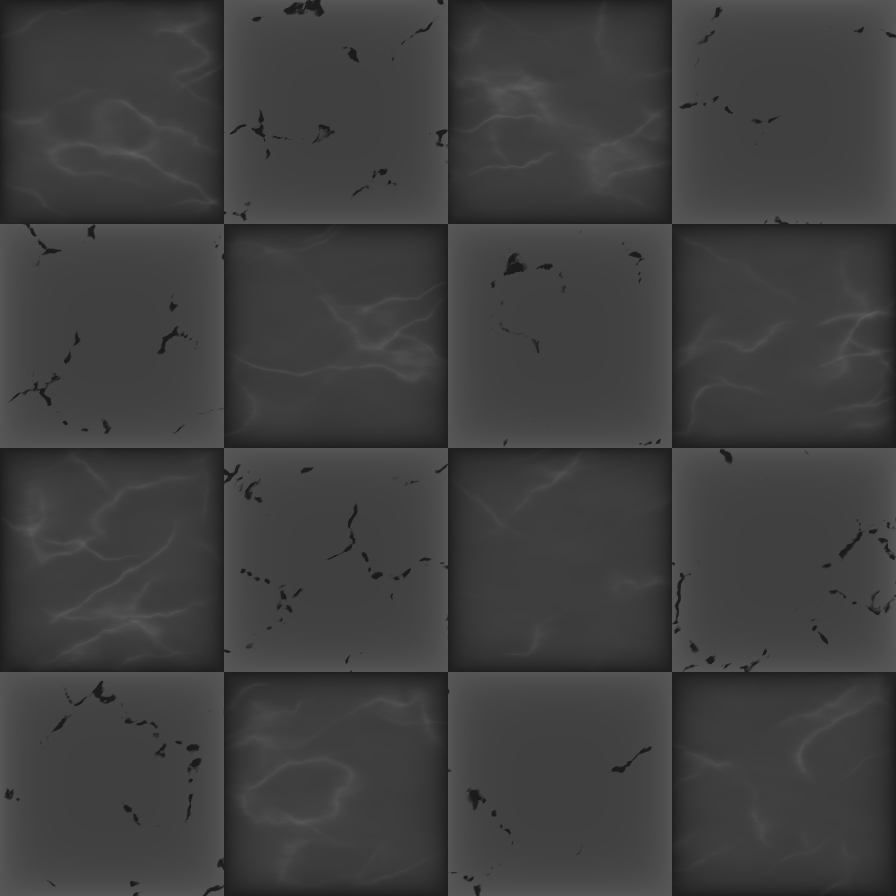
A three.js fragment shader for this pattern:

```glsl
#define TILES 4.0
#define BASE_GREY 0.25
#define RIM_LIGHT 0.09
#define RIM_DARK 0.125
#define RIM_LIGHT_WIDTH 0.08
#define RIM_DARK_WIDTH 0.06
#define CRACK_CELLS 2.7
#define CRACK_WIDTH 0.13
#define CRACK_GREY 0.09
#define VEIN_STRENGTH 0.07

varying vec2 vUv;

vec2 hash2(vec2 p) {
  vec3 h = fract(p.xyx * vec3(0.1031, 0.1030, 0.0973));
  h += dot(h, h.yzx + 33.33);
  return fract((h.xx + h.yz) * h.zy);
}

float noise(vec2 p) {
  vec2 i = floor(p), f = fract(p);
  f = f * f * (3.0 - 2.0 * f);
  float low = mix(hash2(i).x, hash2(i + vec2(1.0, 0.0)).x, f.x);
  float high = mix(hash2(i + vec2(0.0, 1.0)).x, hash2(i + 1.0).x, f.x);
  return mix(low, high, f.y);
}

float fbm(vec2 p) {
  float sum = 0.0, amp = 0.54;
  for (int i = 0; i < 3; i++) {
    sum += amp * noise(p);
    p = mat2(1.6, 1.2, -1.2, 1.6) * p + 7.3;
    amp *= 0.5;
  }
  return sum;
}

mat2 rotate(float a) {
  return mat2(cos(a), sin(a), -sin(a), cos(a));
}

// Gap between the two nearest cell centres: zero along cell borders
float cellBorder(vec2 p) {
  vec2 cell = floor(p), f = fract(p);
  float nearest = 8.0, second = 8.0;
  for (int y = -1; y <= 1; y++) {
    for (int x = -1; x <= 1; x++) {
      vec2 o = vec2(float(x), float(y));
      float d = length(o + hash2(cell + o) - f);
      second = min(second, max(nearest, d));
      nearest = min(nearest, d);
    }
  }
  return second - nearest;
}

// Broken, splintered cracks along warped cell borders
float cracks(vec2 p) {
  vec2 bend = vec2(fbm(p * 9.0), fbm(p * 9.0 + 41.0)) - 0.5;
  float border = cellBorder(p * CRACK_CELLS + 0.35 * bend);
  float line = max(0.0, 1.0 - border / CRACK_WIDTH);
  float patches = smoothstep(0.35, 0.7, noise(p * 5.0 + 19.0));
  vec2 grain = rotate(0.9) * (p + 0.05 * bend) * vec2(34.0, 20.0);
  float splinters = smoothstep(0.3, 0.68, fbm(grain));
  return smoothstep(0.36, 0.9, line * patches * splinters * 1.35);
}

// Wispy, mostly level streaks in a few crossing directions
float veins(vec2 p) {
  float sum = 0.0;
  vec2 bend = vec2(fbm(p * 6.0), fbm(p * 6.0 + 23.0)) - 0.5;
  for (int i = 0; i < 4; i++) {
    float k = float(i);
    vec2 q = rotate((k - 1.5) * 0.36) * (p + 0.12 * bend) + k * 13.7;
    float ridge = 1.0 - abs(2.0 * noise(q * vec2(1.8, 5.5)) - 1.0);
    float fade = smoothstep(0.4, 0.8, noise(q * vec2(2.5, 4.0) + 31.0));
    sum += pow(ridge, 11.0) * fade;
  }
  float fibres = fbm(p * vec2(14.0, 34.0));
  return sum * (0.35 + 1.1 * fibres) + 0.35 * (fbm(p * vec2(4.0, 9.0)) - 0.4);
}

// Glow that fades inward from all four sides
float rim(vec2 d, float width) {
  vec2 e = 1.0 - exp(-d / width);
  return 1.0 - e.x * e.y;
}

void main() {
  vec2 p = vUv * TILES;
  vec2 tile = mod(floor(p), TILES);
  vec2 local = fract(p);
  vec2 d = min(local, 1.0 - local);
  vec2 seeded = local + tile * vec2(17.0, 23.0) + 5.0;

  // Pale-rimmed tile with dark cracks
  float pale = BASE_GREY + RIM_LIGHT * rim(d, RIM_LIGHT_WIDTH);
  pale = mix(pale, CRACK_GREY, 0.9 * cracks(seeded));

  // Dark-rimmed tile with light veins
  float shade = rim(d, RIM_DARK_WIDTH);
  float dark = BASE_GREY - 0.008 - RIM_DARK * shade;
  dark += VEIN_STRENGTH * veins(seeded) * (1.0 - 0.7 * shade);

  // Smoothed checkerboard
  vec2 side = (1.0 - 2.0 * mod(tile, 2.0)) * clamp(2.0 * d / fwidth(p), 0.0, 1.0);
  float grey = mix(dark, pale, 0.5 + 0.5 * side.x * side.y);
  gl_FragColor = vec4(vec3(grey), 1.0);
}
```
